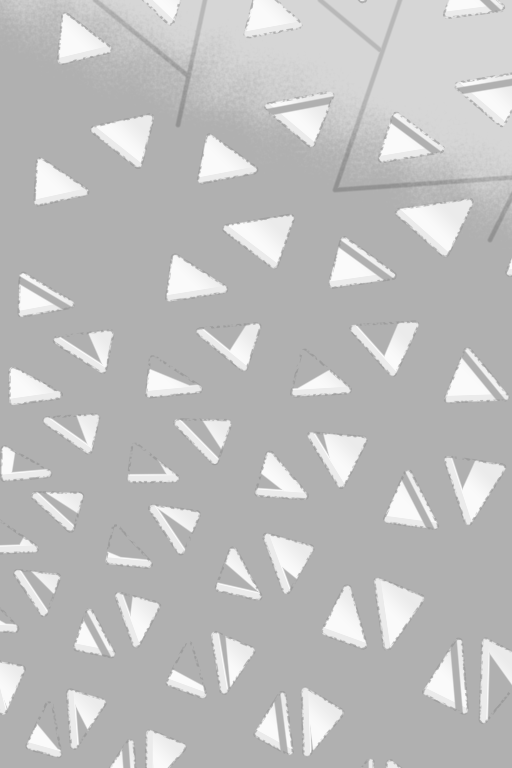
Give the GLSL for this pattern, as a WebGL 1 fragment shader.

```glsl
precision highp float;
// Grey panel pierced by rows of rounded triangles, above a pale tiled floor.
// A curved lattice places paired up and down holes; its local axes shape them,
// and hashed cuts leave rims, slivers and stripes of white light.
uniform vec2 u_resolution;

float hash(vec2 c) {
  return fract(sin(dot(c, vec2(127.1, 311.7))) * 4375.85);
}

vec2 gradient(vec2 c) {
  float a = 6.2832 * hash(c);
  return vec2(cos(a), sin(a));
}

float noise(vec2 p) {
  vec2 c = floor(p), f = fract(p);
  vec2 w = f * f * (3.0 - 2.0 * f);
  vec2 e = vec2(1.0, 0.0);
  float low = mix(dot(gradient(c), f), dot(gradient(c + e), f - e), w.x);
  float high = mix(dot(gradient(c + e.yx), f - e.yx), dot(gradient(c + 1.0), f - 1.0), w.x);
  return mix(low, high, w.y);
}

float segment(vec2 p, vec2 a, vec2 b) {
  vec2 d = b - a;
  return length(p - a - d * clamp(dot(p - a, d) / dot(d, d), 0.0, 1.0));
}

// Distance to the line a-b, positive on the inner side
float side(vec2 p, vec2 a, vec2 b) {
  vec2 d = normalize(b - a);
  return dot(p - a, vec2(-d.y, d.x));
}

float triangle(vec2 p, vec2 a, vec2 b, vec2 c) {
  float rim = min(segment(p, a, b), min(segment(p, b, c), segment(p, c, a)));
  float inner = min(side(p, a, b), min(side(p, b, c), side(p, c, a)));
  return inner > 0.0 ? -rim : rim;
}

// Curved lattice: row runs down the panel, column runs across
vec2 lattice(float row, float column) {
  float u = row - 3.5;
  vec3 q = vec3(1.0, column, column * column);
  float x = dot(q, vec3(0.27, 1.31, 0.03)) - u * dot(q, vec3(0.09, 0.07, 0.038))
          - u * u * u * dot(q, vec3(0.0055, 0.007, -0.0025));
  float y = dot(q, vec3(4.27, -0.08, 0.044)) + u * dot(q, vec3(0.78, 0.065, 0.03))
          - u * u * (0.045 - 0.004 * column)
          + u * u * u * dot(q, vec3(0.014, 0.001, -0.0024));
  return vec2(x, y);
}

// Pale floor fading into the panel, with tile joints
float background(vec2 p) {
  float depth = 0.5 + 0.4 * p.x - p.y + 0.25 * noise(p * 2.5);
  float grain = noise(p * 28.0) + 0.6 * noise(p * 55.0);
  float light = smoothstep(0.0, 1.1, depth + 0.25 * grain);
  float joint = min(segment(p, vec2(0.95, 0.0), vec2(1.87, 0.75)),
                    segment(p, vec2(2.05, 0.0), vec2(1.78, 1.25)));
  joint = min(joint, segment(p, vec2(4.0, 0.0), vec2(3.35, 1.9)));
  joint = min(joint, segment(p, vec2(3.2, 0.0), vec2(3.8, 0.5)));
  joint = min(joint, segment(p, vec2(3.35, 1.9), vec2(5.2, 1.77)));
  joint = min(joint, segment(p, vec2(5.2, 1.8), vec2(4.9, 2.4)));
  return 0.69 + 0.15 * light - 0.12 * (1.0 - smoothstep(0.01, 0.035, joint));
}

// Paints one hole over the given shade
float hole(float shade, vec2 p, float row, float column, bool down) {
  float at = down ? column + 0.42 : column;
  vec2 r = p - lattice(row, at) + vec2(0.0, down ? 0.34 : 0.0);
  if (dot(r, r) > 0.36) return shade;

  float size = 0.9 * clamp(0.74 + 0.13 * row, 0.0, 1.0);
  vec2 across = size * (lattice(row, at + 0.5) - lattice(row, at - 0.5));
  vec2 along = size * (lattice(row + 0.5, at) - lattice(row - 0.5, at));
  vec2 a = down ? -0.265 * across - 0.13 * along : -0.17 * across - 0.235 * along;
  vec2 b = down ? 0.15 * across - 0.175 * along : 0.23 * across + 0.14 * along;
  vec2 c = down ? 0.135 * across + 0.28 * along : -0.14 * across + 0.175 * along;

  float px = 5.12 / u_resolution.x;
  float d = triangle(r, a, b, c) - 0.035;
  float rim = 0.035 + (down ? side(r, c, a) : side(r, b, c));
  float far = 0.035 + side(r, a, b);
  vec2 id = vec2(column + (down ? 9.0 : 0.0), row);
  float h = hash(id + 3.0), g = hash(id + 17.0);

  // Cut holes keep a rim and a random part; others may show a stripe
  bool cut = down ? row > 2.5 && abs(row - 5.0) + abs(column - 3.0) > 0.5
                  : row > 2.5 && column < 2.5 && (row < 5.5 || g > 0.6);
  float dark = smoothstep(-px, px, min(far - 0.05, 0.12 - far)) * step(0.5, h);
  if (cut) {
    float angle = down ? 0.6 - 1.6 * h : 6.2832 * h;
    float part = dot(r, vec2(cos(angle), sin(angle))) + 0.12 - 0.22 * g;
    dark = smoothstep(-px, px, min(rim - 0.08, -part));
  }
  float white = mix(0.92, 0.98 - 0.06 * smoothstep(-0.1, 0.3, r.x - r.y),
                    smoothstep(0.06, 0.06 + px, rim));
  white = mix(white, 0.69, dark);
  float edge = (1.0 - smoothstep(0.004, 0.004 + 1.5 * px, abs(d)))
             * smoothstep(-0.2, 0.25, noise(p * 30.0));
  shade = mix(shade, white, 1.0 - smoothstep(-px, px, d));
  return mix(shade, 0.56, 0.6 * edge);
}

void main() {
  // The canvas is 5.12 units wide, with y measured down from its top
  vec2 p = vec2(gl_FragCoord.x, u_resolution.y - gl_FragCoord.y) * 5.12 / u_resolution.x;
  float shade = background(p);
  for (int k = 0; k < 8; k++) {
    for (int i = 0; i < 5; i++) {
      float row = float(k), column = float(i);
      shade = hole(shade, p, row, column, false);
      // One lower hole is closed
      if (k != 2 || i != 0) shade = hole(shade, p, row, column, true);
    }
  }
  gl_FragColor = vec4(vec3(shade), 1.0);
}
```
